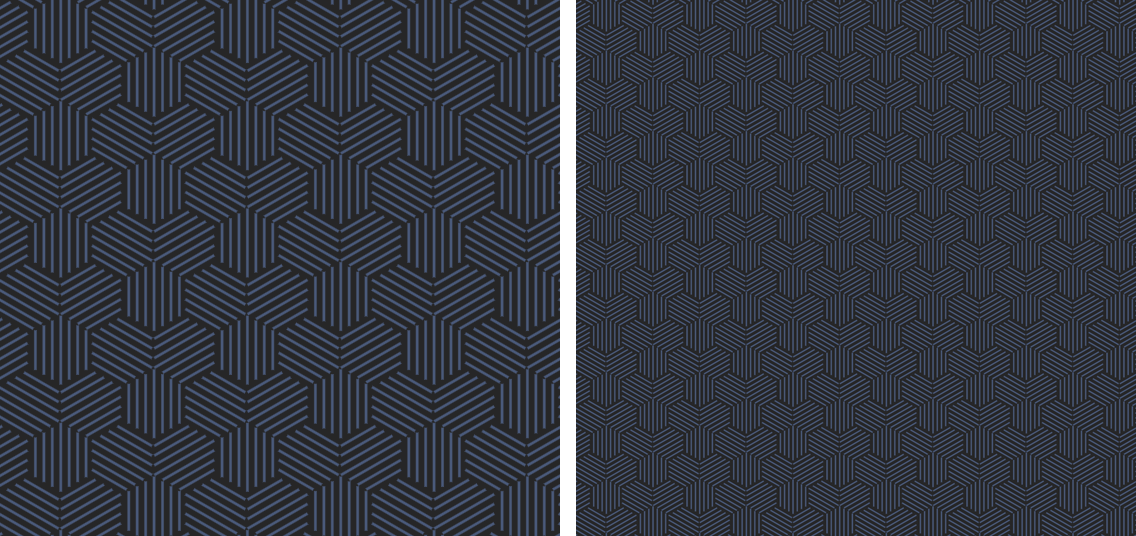
Left, the tile; right, the same tile 2 across and 2 down.
This pattern is drawn by a WebGL 1 fragment shader. Its source:

```glsl
precision highp float;
// Woven tripod pattern: a honeycomb in which every hexagon is hatched with
// parallel strokes along one of three directions, three hexagons to a tripod.
// Lengths are in hexagon sides; tripods sit on a rectangular grid plus its centers.

uniform vec2 u_resolution;

#define REPEATS vec2(3.0, 5.0)            // grid cells across and down
#define ORIGIN vec2(1.664, 0.188)         // hub of the first tripod
#define PITCH 0.235                       // distance between strokes
#define SIDE_STROKES 3.0                  // strokes on each side of the middle one
#define STROKE_WIDTH 0.073
#define END_GAP 0.038                     // gap from stroke end to hexagon edge
#define UPRIGHT_SHIFT vec2(0.027, 0.014)  // offset of the vertical hatching
#define SOFTNESS 1.35                     // edge blur in output pixels
#define GROUND_COLOR vec3(0.150, 0.150, 0.153)
#define STROKE_COLOR vec3(0.290, 0.352, 0.482)

const float SQRT3 = 1.7320508;
const vec2 CELL = vec2(3.0 * SQRT3, 3.0);

// Offset from the nearest point of the rectangular grid
vec2 wrapCell(vec2 p) {
  return p - CELL * floor(p / CELL + 0.5);
}

// Signed distance to the strokes of one hexagon, running along axis
float hatchedHexagon(vec2 p, vec2 axis) {
  float along = dot(p, axis);
  float across = dot(p, vec2(-axis.y, axis.x));
  float index = clamp(floor(across / PITCH + 0.5), -SIDE_STROKES, SIDE_STROKES);
  float center = index * PITCH;
  float halfLength = 1.0 - abs(center) / SQRT3 - END_GAP;
  return max(abs(across - center) - 0.5 * STROKE_WIDTH, abs(along) - halfLength);
}

// Signed distance to the strokes of all tripods
float tripods(vec2 p) {
  float dist = 10.0;
  for (int arm = 0; arm < 3; arm++) {
    float angle = radians(120.0 * float(arm) - 90.0);
    vec2 axis = vec2(cos(angle), sin(angle));
    vec2 q = p - axis;
    if (arm == 0) q -= UPRIGHT_SHIFT;
    dist = min(dist, hatchedHexagon(wrapCell(q), axis));
    dist = min(dist, hatchedHexagon(wrapCell(q - 0.5 * CELL), axis));
  }
  return dist;
}

void main() {
  vec2 extent = REPEATS * CELL;
  vec2 p = gl_FragCoord.xy / u_resolution * extent - ORIGIN;
  float blur = SOFTNESS * extent.y / u_resolution.y;
  float ink = clamp(0.5 - tripods(p) / blur, 0.0, 1.0);
  gl_FragColor = vec4(mix(GROUND_COLOR, STROKE_COLOR, ink), 1.0);
}
```
